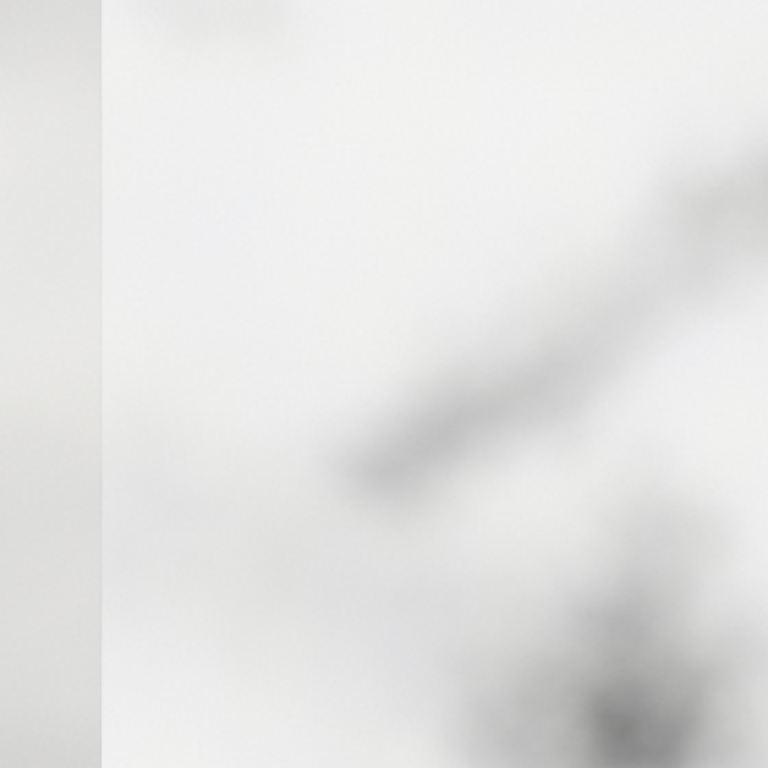
Give the GLSL for this texture, as a WebGL 1 fragment shader.

```glsl
precision highp float;
// Pale misty paper with soft grey smoke smudges, fine grain and a shaded strip on the left.

uniform vec2 u_resolution;

const vec3 PAPER = vec3(0.942, 0.942, 0.941);
const vec3 WARM_TINT = vec3(0.004, 0.002, -0.006);
const float STRIP_EDGE = 0.132;

vec2 hashGradient(vec2 cell) {
  vec3 p = fract(cell.xyx * vec3(0.1031, 0.1030, 0.0973));
  p += dot(p, p.yzx + 33.33);
  return fract((p.xx + p.yz) * p.zy) * 2.0 - 1.0;
}

// Gradient noise, roughly -0.7 to 0.7
float gradientNoise(vec2 p) {
  vec2 cell = floor(p);
  vec2 f = fract(p);
  vec2 w = f * f * f * (f * (f * 6.0 - 15.0) + 10.0);
  float a = dot(hashGradient(cell), f);
  float b = dot(hashGradient(cell + vec2(1.0, 0.0)), f - vec2(1.0, 0.0));
  float c = dot(hashGradient(cell + vec2(0.0, 1.0)), f - vec2(0.0, 1.0));
  float d = dot(hashGradient(cell + 1.0), f - 1.0);
  return mix(mix(a, b, w.x), mix(c, d, w.x), w.y);
}

float fbm(vec2 p) {
  float sum = 0.0;
  float amplitude = 0.5;
  for (int i = 0; i < 4; i++) {
    sum += amplitude * gradientNoise(p);
    p = mat2(1.6, 1.2, -1.2, 1.6) * p + 7.3;
    amplitude *= 0.45;
  }
  return sum;
}

// Soft stroke from start to end that fades out over the given width
float smudge(vec2 p, vec2 start, vec2 end, float width) {
  vec2 axis = end - start;
  float t = clamp(dot(p - start, axis) / dot(axis, axis), 0.0, 1.0);
  vec2 offset = (p - start - axis * t) / width;
  return exp(-dot(offset, offset));
}

// Darkness of the drifting smoke
float smoke(vec2 p) {
  vec2 warp = vec2(fbm(p * 4.0 + 3.1), fbm(p * 4.0 + 18.7));
  vec2 q = p + warp * 0.13;
  float dark = 0.0;
  // Diagonal band, thickest at its lower end
  dark += 0.085 * smudge(q, vec2(0.56, 0.43), vec2(1.02, 0.76), 0.085);
  dark += 0.085 * smudge(q, vec2(0.53, 0.39), vec2(0.68, 0.48), 0.085);
  dark += 0.045 * smudge(q, vec2(0.98, 0.74), vec2(1.06, 0.79), 0.080);
  // Heavy cloud in the lower right corner
  dark += 0.110 * smudge(q, vec2(0.80, 0.18), vec2(0.86, 0.32), 0.075);
  dark += 0.180 * smudge(q, vec2(0.70, 0.06), vec2(0.92, 0.07), 0.130);
  dark += 0.210 * smudge(q, vec2(0.81, 0.05), vec2(0.88, 0.03), 0.060);
  // Wide thin haze
  dark += 0.055 * smudge(q, vec2(0.20, 0.33), vec2(0.58, 0.16), 0.170);
  dark += 0.035 * smudge(q, vec2(0.20, 1.03), vec2(0.32, 1.00), 0.060);
  return dark * (1.0 + 0.6 * fbm(p * 7.0 + 41.0));
}

// Darkness of the left strip, with its own slow bands
float stripShade(vec2 p) {
  float top = smoothstep(0.78, 1.05, p.y);
  float bottom = 1.0 - smoothstep(0.30, 0.58, p.y);
  float foot = 1.0 - smoothstep(0.0, 0.10, p.y);
  return 0.035 + 0.055 * top + 0.045 * bottom + 0.03 * foot
    + 0.03 * fbm(p * vec2(5.0, 4.0) + 60.0);
}

// Fine mottled grain
float grain(vec2 p) {
  return 0.6 * gradientNoise(p * 140.0) + 0.4 * gradientNoise(p * 260.0 + 9.0);
}

void main() {
  vec2 uv = gl_FragCoord.xy / u_resolution;
  float pixel = 1.0 / u_resolution.x;

  float inStrip = 1.0 - smoothstep(-pixel, pixel, uv.x - STRIP_EDGE);
  float dark = mix(smoke(uv), stripShade(uv), inStrip);
  dark += 0.02 * fbm(uv * 3.0 + 25.0);

  // Thin crease along the strip edge
  float crease = (uv.x - STRIP_EDGE) / 0.002;
  dark += 0.02 * exp(-crease * crease);

  // Neutral greys drift slightly between warm and cool
  float warmth = clamp(3.0 * fbm(uv * 5.0 + 80.0) + 0.8 * inStrip, -1.0, 1.0);
  vec3 color = PAPER - dark + WARM_TINT * warmth;
  color += 0.016 * grain(uv);

  gl_FragColor = vec4(clamp(color, 0.0, 1.0), 1.0);
}
```
